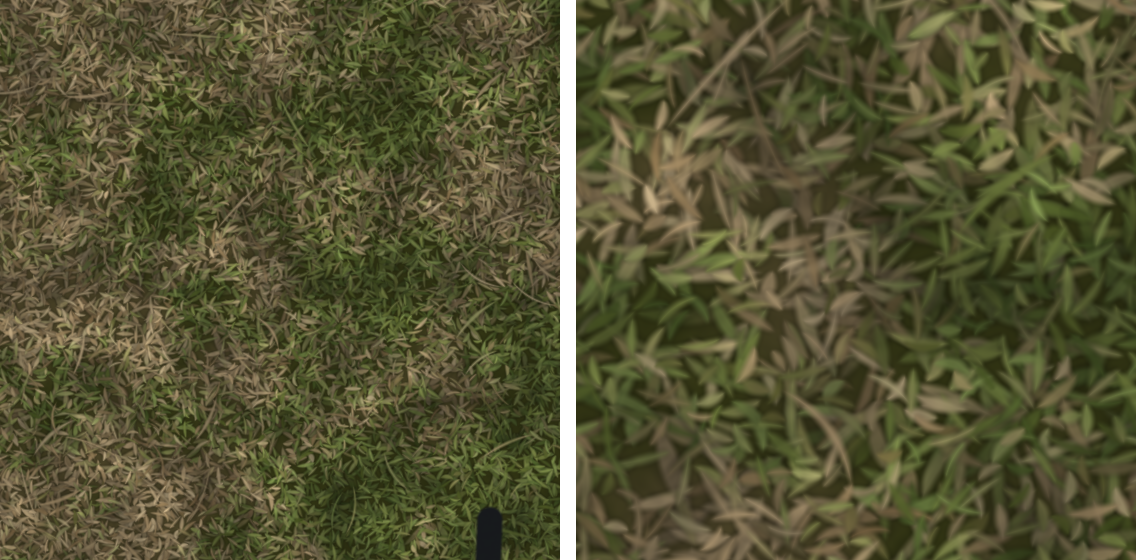
Left: the whole. Right: its middle third, enlarged.
Reproduce this texture procedurally as a three.js fragment shader.

```glsl
// Patchy lawn from above: short green blades mixed with dry tan straw.
#define LAYERS 7
#define BLADE_CELLS 27.0
#define STRAW_CELLS 15.0
#define PATCH_SCALE 3.4
#define EDGE_SOFTNESS 0.0027
#define SHADOW_DEPTH 0.19
#define GREEN_DARK vec3(0.23, 0.28, 0.11)
#define GREEN_LIGHT vec3(0.45, 0.50, 0.27)
#define DRY_DARK vec3(0.38, 0.32, 0.22)
#define DRY_LIGHT vec3(0.61, 0.54, 0.42)
#define SOIL vec3(0.18, 0.19, 0.07)

varying vec2 vUv;

vec4 hash4(vec2 p) {
  vec4 q = fract(p.xyxy * vec4(0.1031, 0.1030, 0.0973, 0.1099));
  q += dot(q, q.wzxy + 33.33);
  return fract((q.xxyz + q.yzzw) * q.zywx);
}

vec2 gradientAt(vec2 cell) {
  float angle = 6.2832 * hash4(cell + 71.0).x;
  return vec2(cos(angle), sin(angle));
}

float gradientNoise(vec2 p) {
  vec2 i = floor(p), f = fract(p);
  vec2 u = f * f * f * (f * (f * 6.0 - 15.0) + 10.0);
  vec2 e = vec2(1.0, 0.0);
  float low = mix(dot(gradientAt(i), f), dot(gradientAt(i + e.xy), f - e.xy), u.x);
  float high = mix(dot(gradientAt(i + e.yx), f - e.yx), dot(gradientAt(i + e.xx), f - e.xx), u.x);
  return mix(low, high, u.y);
}

float fbm(vec2 p) {
  float sum = 0.0, amplitude = 1.0;
  for (int i = 0; i < 4; i++) {
    sum += amplitude * gradientNoise(p);
    p = p * 2.03 + 17.3;
    amplitude *= 0.6;
  }
  return sum;
}

vec2 rotate(vec2 p, float angle) {
  float c = cos(angle), s = sin(angle);
  return vec2(c * p.x - s * p.y, s * p.x + c * p.y);
}

// Distance to a bent blade lying along x, pointed at both ends
float bladeDistance(vec2 p, float halfLength, float halfWidth, float bend) {
  float t = p.x / halfLength;
  float taper = 1.0 - t * t;
  return abs(p.y - bend * taper) - halfWidth * taper;
}

vec3 bladeColor(float dryness, vec4 h) {
  float dry = smoothstep(0.22, 0.78, dryness + (h.x - 0.5) * 0.6);
  vec3 green = mix(GREEN_DARK, GREEN_LIGHT, h.y);
  vec3 straw = mix(DRY_DARK, DRY_LIGHT, h.y);
  return mix(green, straw, dry) + vec3(0.025, 0.0, -0.015) * (h.z - 0.5);
}

// Lays one scattered blade per cell, each with a soft shadow, over the colour
vec3 addBlades(vec3 color, vec2 uv, float cells, float width, float density,
               float dryness, float shade, float seed) {
  vec2 p = rotate(uv, seed * 1.13) * cells + seed * 19.7;
  vec2 home = floor(p);
  float soft = EDGE_SOFTNESS * cells;
  for (int y = -1; y <= 1; y++) {
    for (int x = -1; x <= 1; x++) {
      vec2 cell = home + vec2(float(x), float(y));
      vec4 h = hash4(cell + seed * 37.0);
      vec4 k = hash4(cell + seed * 53.0 + 411.0);
      vec2 center = cell + 0.5 + (h.xy - 0.5) * 0.8;
      vec2 q = rotate(p - center, h.z * 6.2832);
      float halfLength = mix(0.35, 0.85, h.w);
      float d = bladeDistance(q, halfLength, width * mix(0.6, 1.4, k.w), (k.z - 0.5) * 0.3);
      float present = step(fract(h.w * 7.0 + k.x), density);
      float ends = 1.0 - smoothstep(0.75, 1.1, abs(q.x) / halfLength);
      float shadow = (1.0 - smoothstep(-soft, 0.2, d)) * ends * present;
      float cover = (1.0 - smoothstep(-soft, soft, d)) * ends * present;
      color *= 1.0 - SHADOW_DEPTH * shadow;
      color = mix(color, bladeColor(dryness, k) * shade, cover * 0.88);
    }
  }
  return color;
}

void main() {
  // Dry patches gather on the left, greener growth on the right
  float dryness = 0.53 + 0.75 * fbm(vUv * PATCH_SCALE + 5.2) + 0.30 * (0.5 - vUv.x);
  float clumps = fbm(vUv * 9.0 + 40.0);
  float light = (0.93 + 0.20 * clamp(dryness, 0.0, 1.0)) * (1.0 + 0.30 * clumps);

  // Soil, then blades from the deepest layer to the top
  vec3 color = mix(SOIL, DRY_DARK * 0.85, 0.6 * smoothstep(0.35, 0.8, dryness));
  for (int i = 0; i < LAYERS; i++) {
    float level = float(i);
    float shade = mix(0.84, 1.06, level / float(LAYERS - 1)) * light;
    color = addBlades(color, vUv, BLADE_CELLS + 3.5 * level, 0.125, 0.9, dryness, shade, level + 1.0);
  }

  // Sparse long straws and fine grain
  color = addBlades(color, vUv, STRAW_CELLS, 0.036, 0.22, dryness + 0.22, 1.04, 11.0);
  color *= 1.0 + 0.08 * gradientNoise(vUv * 110.0) + 0.12 * clumps;

  // Dark shoe tip at the lower edge
  vec2 toe = vUv - vec2(0.872, 0.0);
  toe -= vec2(0.04, 1.0) * clamp(toe.y, -0.02, 0.072);
  color = mix(color, vec3(0.09, 0.10, 0.11), 1.0 - smoothstep(0.019, 0.026, length(toe)));

  gl_FragColor = vec4(color, 1.0);
}
```
